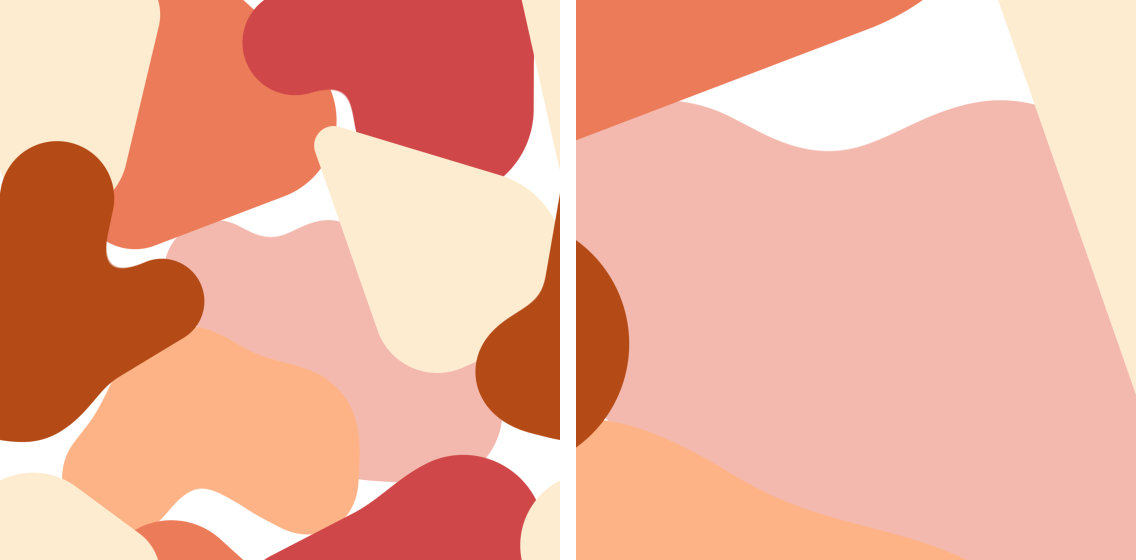
Left, the full canvas; right, a detail of the centre.
Reproduce this pattern procedurally as a Shadertoy shader.

```glsl
#define WHITE  vec3(1.0)
#define CREAM  vec3(0.996, 0.925, 0.820)
#define PINK   vec3(0.953, 0.725, 0.682)
#define PEACH  vec3(0.992, 0.702, 0.525)
#define ORANGE vec3(0.922, 0.482, 0.349)
#define RED    vec3(0.812, 0.278, 0.282)
#define BROWN  vec3(0.706, 0.294, 0.086)
#define BEND   0.075   // softness of the inner curves between limbs
#define EDGE   0.75    // half width of the edge smoothing

// Nearest repeat of p around a shape's middle, so the tile is seamless
vec2 wrapAround(vec2 p, vec2 middle) {
    return middle + fract(p - middle + 0.5) - 0.5;
}

float smoothMin(float a, float b) {
    float h = max(BEND - abs(a - b), 0.0) / BEND;
    return min(a, b) - 0.25 * BEND * h * h;
}

// Distance to a tapered limb between two discs (xy = centre, z = radius)
float limb(vec2 p, vec3 a, vec3 b) {
    vec2 axis = b.xy - a.xy;
    float len = length(axis);
    axis /= len;
    p -= a.xy;
    vec2 q = vec2(abs(p.x * axis.y - p.y * axis.x), dot(p, axis));
    float s = (a.z - b.z) / len;
    float c = sqrt(1.0 - s * s);
    float t = dot(q, vec2(-s, c));
    if (t < 0.0) return length(q) - a.z;
    if (t > c * len) return length(q - vec2(0.0, len)) - b.z;
    return dot(q, vec2(c, s)) - a.z;
}

// Two limbs growing from one hub, with a soft bend between them
float fork(vec2 p, vec3 hub, vec3 a, vec3 b) {
    return smoothMin(limb(p, hub, a), limb(p, hub, b));
}

// Convex pebble stretched over three discs
float pebble(vec2 p, vec3 a, vec3 b, vec3 c) {
    return min(limb(p, a, b), min(limb(p, b, c), limb(p, c, a)));
}

void paint(inout vec3 col, vec3 ink, float dist) {
    float w = EDGE / iResolution.y;
    col = mix(ink, col, smoothstep(-w, w, dist));
}

void mainImage(out vec4 fragColor, in vec2 fragCoord) {
    vec2 p = fragCoord / iResolution.y;
    vec3 col = WHITE;
    vec2 q;
    vec3 hub, arm;

    // Pink: broad three-armed blob at the back
    q = wrapAround(p, vec2(0.58, 0.40));
    hub = vec3(0.638, 0.323, 0.146);
    paint(col, PINK, smoothMin(
        fork(q, hub, vec3(0.384, 0.516, 0.091), vec3(0.586, 0.525, 0.082)),
        limb(q, hub, vec3(0.768, 0.264, 0.129))));

    // Peach: arch with a drooping right foot
    q = wrapAround(p, vec2(0.38, 0.25));
    hub = vec3(0.332, 0.290, 0.109);
    arm = vec3(0.505, 0.212, 0.117);
    paint(col, PEACH, smoothMin(
        fork(q, hub, vec3(0.215, 0.147, 0.104), arm),
        limb(q, arm, vec3(0.553, 0.128, 0.081))));

    // Orange: rounded triangle
    q = wrapAround(p, vec2(0.35, 0.80));
    paint(col, ORANGE, pebble(q, vec3(0.306, 0.941, 0.130),
        vec3(0.456, 0.785, 0.145), vec3(0.241, 0.655, 0.100)));

    // Red: bent blob crossing the upper border
    q = wrapAround(p, vec2(0.70, 0.93));
    paint(col, RED, fork(q, vec3(0.827, 1.042, 0.127),
        vec3(0.527, 0.924, 0.094), vec3(0.792, 0.805, 0.161)));

    // Cream: two smooth pebbles
    q = wrapAround(p, vec2(0.75, 0.58));
    paint(col, CREAM, pebble(q, vec3(0.596, 0.740, 0.035),
        vec3(0.781, 0.447, 0.113), vec3(0.846, 0.531, 0.163)));
    q = wrapAround(p, vec2(0.10, 0.90));
    paint(col, CREAM, pebble(q, vec3(0.059, 1.026, 0.130),
        vec3(0.195, 0.974, 0.091), vec3(0.111, 0.733, 0.117)));

    // Brown: three-armed blob in front, crossing the side border
    q = wrapAround(p, vec2(0.10, 0.45));
    hub = vec3(0.042, 0.336, 0.096);
    paint(col, BROWN, smoothMin(
        fork(q, hub, vec3(0.102, 0.646, 0.102), vec3(0.289, 0.462, 0.076)),
        limb(q, hub, vec3(-0.052, 0.336, 0.099))));

    fragColor = vec4(col, 1.0);
}
```
